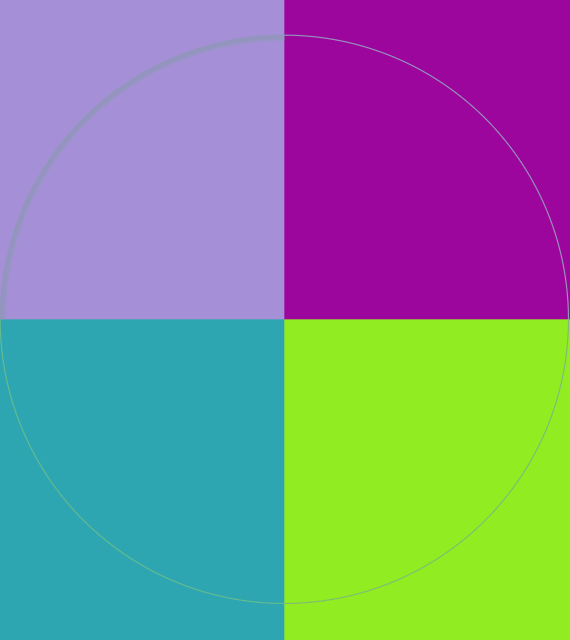
Give the GLSL for this background, as a Shadertoy shader.

```glsl
// Four flat colour quadrants crossed by a fine ring with a soft upper-left band.

const vec3 LAVENDER = vec3(0.647, 0.565, 0.843);
const vec3 MAGENTA  = vec3(0.615, 0.025, 0.615);
const vec3 TEAL     = vec3(0.180, 0.650, 0.694);
const vec3 LIME     = vec3(0.570, 0.925, 0.135);

const vec3 RING_TOP_LEFT     = vec3(0.560, 0.590, 0.720);
const vec3 RING_TOP_RIGHT    = vec3(0.580, 0.680, 0.760);
const vec3 RING_BOTTOM_LEFT  = vec3(0.430, 0.750, 0.530);
const vec3 RING_BOTTOM_RIGHT = vec3(0.480, 0.700, 0.520);

// Lengths are in canvas widths, measured from the canvas centre.
const vec2  CROSSING    = vec2(-0.0012, 0.0012);
const float RING_RADIUS = 0.4985;
const float LINE_WIDTH  = 0.0020;
const float LINE_ALPHA  = 0.85;
const float BAND_WIDTH  = 0.013;
const float BAND_ALPHA  = 0.75;

// Picks one of four colours; side is 0..1 from left to right and bottom to top.
vec3 quadrant(vec2 side, vec3 topLeft, vec3 topRight, vec3 bottomLeft, vec3 bottomRight) {
    return mix(mix(bottomLeft, bottomRight, side.x), mix(topLeft, topRight, side.x), side.y);
}

void mainImage(out vec4 fragColor, in vec2 fragCoord) {
    float pixel = 1.0 / iResolution.x;
    vec2 p = (fragCoord - 0.5 * iResolution.xy) * pixel - CROSSING;

    // Background quadrants with smoothed seams
    vec2 side = clamp(p / pixel + 0.5, 0.0, 1.0);
    vec3 color = quadrant(side, LAVENDER, MAGENTA, TEAL, LIME);
    vec3 ringColor = quadrant(side, RING_TOP_LEFT, RING_TOP_RIGHT,
                              RING_BOTTOM_LEFT, RING_BOTTOM_RIGHT);

    // Soft band just inside the ring, in the upper left only
    float dist = length(p) - RING_RADIUS;
    float inner = smoothstep(-BAND_WIDTH, -0.4 * BAND_WIDTH, dist);
    float outer = 1.0 - smoothstep(-pixel, pixel, dist);
    float topLeft = (1.0 - side.x) * side.y;
    color = mix(color, RING_TOP_LEFT, BAND_ALPHA * inner * outer * topLeft);

    // Fine ring line
    float line = clamp((0.5 * LINE_WIDTH - abs(dist)) / pixel + 0.5, 0.0, 1.0);
    color = mix(color, ringColor, LINE_ALPHA * line);

    fragColor = vec4(color, 1.0);
}
```
